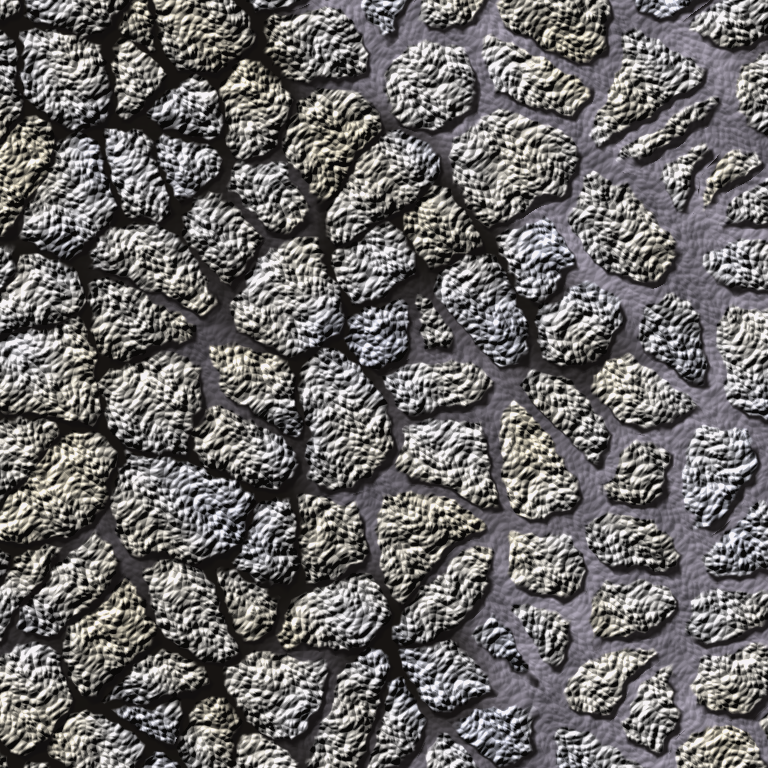
Write a WebGL 2 fragment shader that draws this texture.

```glsl
#version 300 es
precision highp float;
// Rough rubble-stone wall: grainy angular stones, pale mortar and dark crevices.
uniform vec2 u_resolution;
out vec4 fragColor;

vec2 hash2(vec2 p) {
  vec3 h = fract(p.xyx * vec3(0.1031, 0.1030, 0.0973));
  h += dot(h, h.yzx + 33.33);
  return fract((h.xx + h.yz) * h.zy);
}

// Distance to the nearest scattered point, in cell units.
float cellular(vec2 p) {
  vec2 base = floor(p);
  float nearest = 4.0;
  for (int y = -1; y <= 1; y++)
    for (int x = -1; x <= 1; x++) {
      vec2 cell = base + vec2(x, y);
      vec2 r = cell + hash2(cell + 91.0) - p;
      nearest = min(nearest, dot(r, r));
    }
  return sqrt(nearest);
}

// Broad irregular variation, roughly -1 to 1.
float patches(vec2 p) {
  return (sin(p.x * 7.0 + 2.0 * sin(p.y * 5.0 + 1.0))
        + sin(p.y * 9.0 - p.x * 4.0 + 1.5 * sin(p.x * 13.0))
        + 0.6 * sin(p.x * 17.0 + p.y * 21.0)) / 2.6;
}

// Bends straight cell borders into uneven stone outlines.
vec2 warp(vec2 p) {
  p += 0.016 * sin(p.yx * vec2(11.0, 14.0) + vec2(0.7, 2.9));
  p += 0.006 * sin(p.yx * vec2(37.0, 31.0) + p * 19.0);
  return p + 0.0025 * sin(p.yx * vec2(93.0, 81.0) + p * 47.0);
}

// Returns rounded distance to the stone border (x) and a stone id (yz).
vec3 stoneField(vec2 p) {
  vec2 q = warp(p) * 7.5 + 3.0;
  vec2 base = floor(q), center = vec2(9.0), id = vec2(0.0);
  for (int i = 0; i < 18; i++) {
    vec2 cell = base + vec2(i % 3, (i / 3) % 3) - 1.0;
    float extra = float(i / 9);
    if (extra > 0.5 && hash2(cell + 17.0).x < 0.55) continue;
    vec2 seed = hash2(cell + extra * 57.0);
    vec2 r = cell + seed - q;
    if (dot(r, r) < dot(center, center)) { center = r; id = seed; }
  }
  float sum = 0.0001;
  for (int i = 0; i < 50; i++) {
    vec2 cell = base + vec2(i % 5, (i / 5) % 5) - 2.0;
    float extra = float(i / 25);
    if (extra > 0.5 && hash2(cell + 17.0).x < 0.55) continue;
    vec2 r = cell + hash2(cell + extra * 57.0) - q;
    vec2 gap = r - center;
    if (dot(gap, gap) > 0.0001)
      sum += exp(-18.0 * dot(0.5 * (center + r), normalize(gap)));
  }
  return vec3(-log(sum) / 18.0, id);
}

// Side lighting of rounded grains at one scale.
float relief(vec2 p, float scale, vec2 light) {
  return cellular(p * scale + light * 0.36) - cellular(p * scale);
}

void main() {
  vec2 p = gl_FragCoord.xy / u_resolution.y;
  vec2 light = vec2(-0.56, 0.83);
  vec3 field = stoneField(p);
  float lightSide = stoneField(p + light * 0.010).x;
  float ragged = 0.07 * (cellular(p * 48.0) - 0.5);
  float border = field.x + ragged;
  lightSide += ragged;

  // Joints grow wide and mortared toward the right.
  float mortared = smoothstep(-0.25, 0.45, patches(p + 0.3) * 0.6 + (p.x - 0.42) * 1.3);
  float width = mix(0.018, 0.065, mortared) + 0.045 * field.y * mortared;
  float stone = smoothstep(width - 0.018, width + 0.018, border);
  float caster = smoothstep(width - 0.02, width + 0.02, lightSide);

  // Stone faces: coarse facets, fine grain and a bevelled rim.
  vec2 g = p + 0.004 * sin(p.yx * 83.0 + p * 41.0);
  float grain = 0.85 * relief(g, 62.0, light) + 1.15 * relief(g + 0.37, 118.0, light);
  float facets = 0.38 * relief(g, 23.0, light);
  float bevel = min(border, 0.2) - min(lightSide, 0.2);
  float tone = 0.485 + grain + facets + 1.9 * bevel;
  tone += 0.12 * (field.z - 0.5) + 0.05 * patches(p * 2.3);
  tone -= 0.16 * (1.0 - smoothstep(0.0, 0.12, border - width)) * (1.0 - mortared);
  float cool = clamp(0.5 + 0.45 * patches(p * 1.7 + 2.0) + 0.5 * (field.y - 0.5) + 0.3 * (p.x - 0.5), 0.0, 1.0);
  vec3 face = tone * mix(vec3(1.04, 1.0, 0.90), vec3(0.98, 0.99, 1.06), cool);

  // Smooth mortar, giving way to deep open gaps.
  float smear = 0.46 + 0.09 * patches(p * 3.1) + 0.22 * grain;
  vec3 mortar = smear * vec3(1.02, 0.98, 1.07);
  vec3 joint = mix(vec3(0.09, 0.08, 0.07), mortar, mortared);
  joint = mix(joint, vec3(0.07, 0.06, 0.06), 0.88 * caster);

  vec3 color = mix(joint, face, stone);
  fragColor = vec4(clamp(color, vec3(0.04, 0.035, 0.03), vec3(0.96, 0.95, 0.96)), 1.0);
}
```
